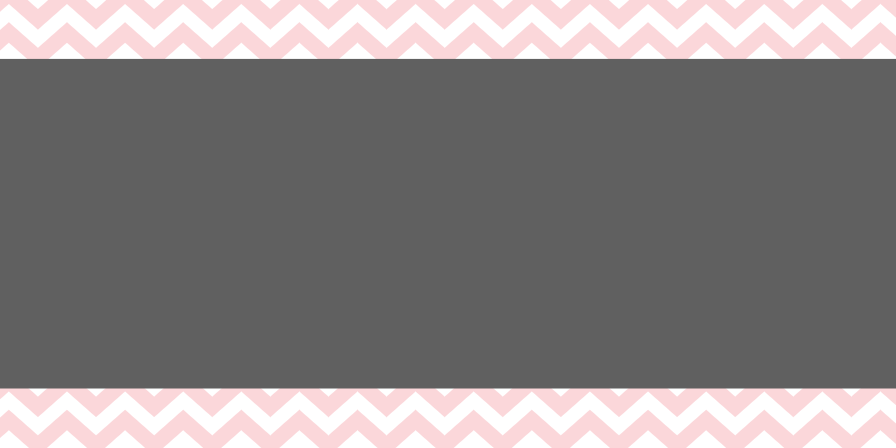
A WebGL 1 fragment shader for this background:

```glsl
precision highp float;
// Pink and white chevron borders above and below a plain grey panel.

uniform vec2 u_resolution;

const vec3 PINK = vec3(0.984, 0.843, 0.855);
const vec3 WHITE = vec3(1.0);
const vec3 GREY = vec3(0.376);

// Lengths are fractions of the canvas height.
const float PANEL_BOTTOM = 0.1328;
const float PANEL_TOP = 0.8685;
const float ZIGZAG_WIDTH = 0.1297;
const float ZIGZAG_HEIGHT = 0.0573;
const float STRIPE_PERIOD = 0.0865;
const float PINK_SHARE = 0.53;
const vec2 PEAK = vec2(0.4089, 0.9505); // top tip of one pink stripe

// Triangle wave: 0 at whole numbers, 1 halfway between them.
float triangleWave(float t) {
  return 2.0 * abs(fract(t + 0.5) - 0.5);
}

// Coverage of a shape from its signed distance, negative inside.
float coverage(float dist, float pixel) {
  return clamp(0.5 - dist / pixel, 0.0, 1.0);
}

// Signed distance to the nearest pink zigzag stripe.
float chevronDistance(vec2 p) {
  float drop = ZIGZAG_HEIGHT * triangleWave((p.x - PEAK.x) / ZIGZAG_WIDTH);
  float row = (PEAK.y - p.y - drop) / STRIPE_PERIOD;
  float fromCentre = 0.5 * triangleWave(row - 0.5 * PINK_SHARE);
  float slope = 2.0 * ZIGZAG_HEIGHT / ZIGZAG_WIDTH;
  return (fromCentre - 0.5 * PINK_SHARE) * STRIPE_PERIOD
       / sqrt(1.0 + slope * slope);
}

// Signed distance to a horizontal band.
float bandDistance(float y, float low, float high) {
  return max(low - y, y - high);
}

void main() {
  float pixel = 1.0 / u_resolution.y;
  vec2 p = gl_FragCoord.xy * pixel;

  // Chevron ground
  vec3 color = mix(WHITE, PINK, coverage(chevronDistance(p), pixel));

  // Central panel
  float panel = bandDistance(p.y, PANEL_BOTTOM, PANEL_TOP);
  color = mix(color, GREY, coverage(panel, pixel));

  gl_FragColor = vec4(color, 1.0);
}
```
